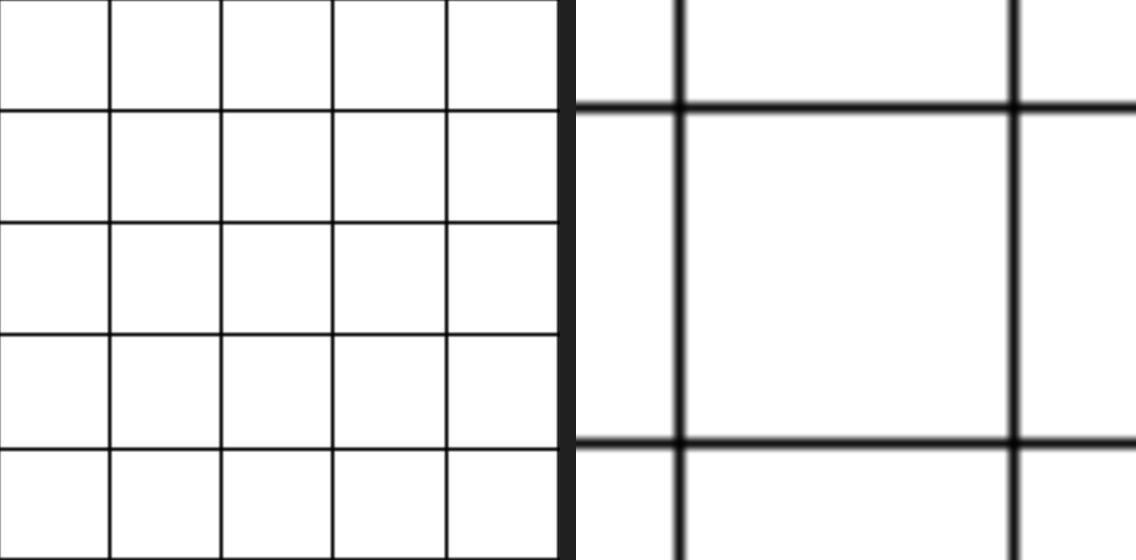
Left: the whole. Right: its middle third, enlarged.
Give the GLSL for this pattern, as a Shadertoy shader.

```glsl
// Five by five grid of soft black rules on white paper.
// Each axis takes the nearest of six rules; the spacing slips slightly
// late in the sequence, and inks multiply so the crossings are darker.

const int CELLS = 5;
const float RULE_RADIUS = 0.0066;   // distance at which the ink fades out
const float INK_STRENGTH = 0.92;
const vec3 PAPER = vec3(1.0);
const vec3 INK = vec3(0.0);

// Centre of rule i; the last two rules are offset from the even pitch.
float rulePosition(int i, float first, float pitch, vec2 lateShift) {
    float shift = i == CELLS ? lateShift.y : (i == CELLS - 1 ? lateShift.x : 0.0);
    return first + float(i) * pitch + shift;
}

// Distance along one axis to the nearest rule.
float ruleDistance(float coord, float first, float pitch, vec2 lateShift) {
    float nearest = 1.0;
    for (int i = 0; i <= CELLS; i++) {
        nearest = min(nearest, abs(coord - rulePosition(i, first, pitch, lateShift)));
    }
    return nearest;
}

// Blurred rule profile, never narrower than one pixel.
float softRule(float dist, float radius, float pixel) {
    return INK_STRENGTH * (1.0 - smoothstep(0.0, max(radius, pixel), dist));
}

void mainImage(out vec4 fragColor, in vec2 fragCoord) {
    vec2 uv = fragCoord / iResolution.xy;
    vec2 pixel = 1.0 / iResolution.xy;

    // Columns run from the left edge, rows from the top edge.
    float columnDist = ruleDistance(uv.x, -0.0030, 0.1990, vec2(0.0045, 0.0060));
    float rowDist = ruleDistance(1.0 - uv.y, -0.0020, 0.1998, vec2(0.0050, 0.0023));

    // Multiply the paper left showing by both sets of rules.
    float column = softRule(columnDist, RULE_RADIUS, pixel.x);
    float row = softRule(rowDist, RULE_RADIUS, pixel.y);
    float paperShowing = (1.0 - column) * (1.0 - row);

    fragColor = vec4(mix(INK, PAPER, paperShowing), 1.0);
}
```
